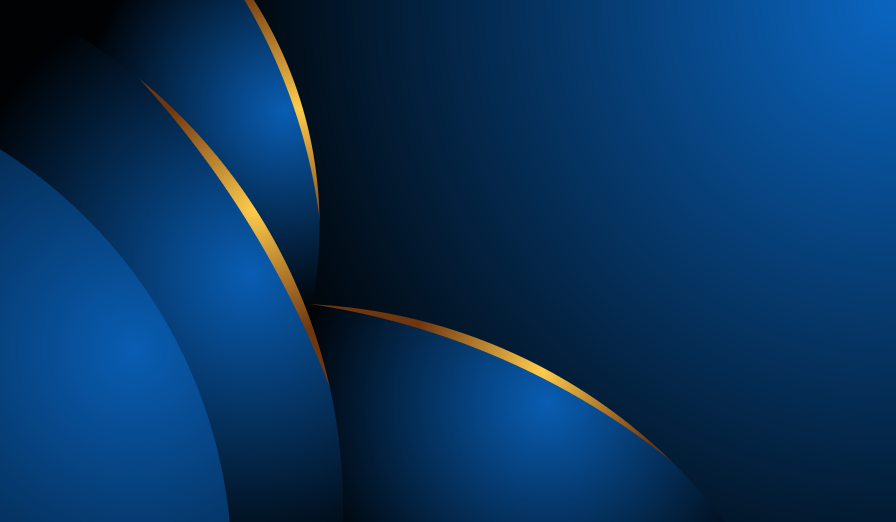
Give the GLSL for this background, as a Shadertoy shader.

```glsl
#define GLOW_BLUE vec3(0.035, 0.365, 0.70)
#define CORNER_BLUE vec3(0.04, 0.40, 0.76)
#define NIGHT_BLUE vec3(0.003, 0.03, 0.055)
#define BLACK_BLUE vec3(0.0, 0.008, 0.016)
#define GOLD_BRIGHT vec3(1.0, 0.80, 0.30)
#define GOLD_DARK vec3(0.44, 0.215, 0.06)
#define CORNER_REACH 1.25
#define SHINE_REACH 0.25

// Circle (centre, radius) through a and b, bulging to the left of a->b
vec3 arcCircle(vec2 a, vec2 b, float bulge) {
    vec2 chord = b - a;
    vec2 normal = normalize(vec2(-chord.y, chord.x));
    float halfChord = 0.5 * length(chord);
    float radius = (halfChord * halfChord + bulge * bulge) / (2.0 * bulge);
    return vec3(0.5 * (a + b) + normal * (bulge - radius), radius);
}

// Antialiased coverage of a disc
float discMask(vec2 p, vec3 circle) {
    float dist = length(p - circle.xy) - circle.z;
    return clamp(0.5 - dist * iResolution.y, 0.0, 1.0);
}

// Linear falloff from one at the centre to zero at the reach
float falloff(vec2 p, vec2 centre, float reach) {
    return clamp(1.0 - distance(p, centre) / reach, 0.0, 1.0);
}

vec3 blueGlow(vec2 p, vec2 centre, float reach) {
    return mix(BLACK_BLUE, GLOW_BLUE, falloff(p, centre, reach));
}

// Glowing disc with a gold crescent between its rim and a flatter arc
vec3 gildedDisc(vec3 under, vec2 p, vec2 tipA, vec2 tipB, vec2 bulges,
                vec2 glowCentre, float glowReach, vec2 shineCentre) {
    float rim = discMask(p, arcCircle(tipA, tipB, bulges.x));
    float inner = discMask(p, arcCircle(tipA, tipB, bulges.y));
    vec3 gold = mix(GOLD_DARK, GOLD_BRIGHT, falloff(p, shineCentre, SHINE_REACH));
    vec3 face = mix(gold, blueGlow(p, glowCentre, glowReach), inner);
    return mix(under, face, rim);
}

void mainImage(out vec4 fragColor, in vec2 fragCoord) {
    vec2 p = fragCoord / iResolution.y;
    vec2 topRight = vec2(iResolution.x / iResolution.y, 1.0);

    // Backdrop lit from the upper right corner
    vec3 color = mix(NIGHT_BLUE, CORNER_BLUE, falloff(p, topRight, CORNER_REACH));

    // Upper disc
    color = gildedDisc(color, p, vec2(0.357, 1.156), vec2(0.612, 0.583),
                       vec2(0.0634, 0.0455), vec2(0.547, 0.788), 0.39,
                       vec2(0.574, 0.792));
    // Lower right disc
    color = gildedDisc(color, p, vec2(0.598, 0.417), vec2(1.2835, 0.119),
                       vec2(0.068, 0.049), vec2(1.049, 0.230), 0.49,
                       vec2(1.038, 0.290));
    // Large left disc
    color = gildedDisc(color, p, vec2(0.268, 0.848), vec2(0.632, 0.257),
                       vec2(0.0585, 0.0324), vec2(0.480, 0.475), 0.58,
                       vec2(0.487, 0.598));
    // Plain corner disc
    vec3 cornerDisc = arcCircle(vec2(0.0, 0.714), vec2(0.440, 0.0), 0.0975);
    color = mix(color, blueGlow(p, vec2(0.257, 0.330), 0.88), discMask(p, cornerDisc));

    fragColor = vec4(color, 1.0);
}
```
